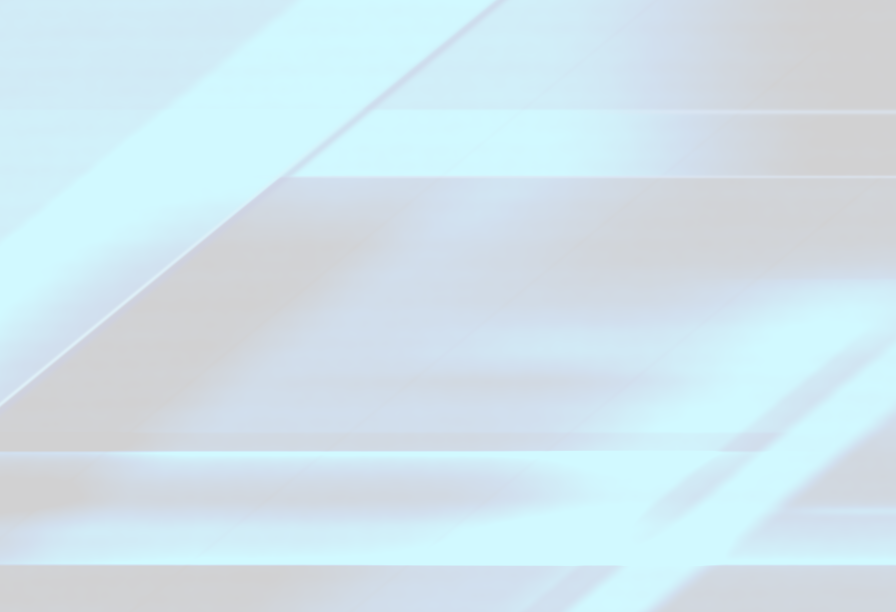
This background is drawn by a WebGL 1 fragment shader. Its source:

```glsl
precision highp float;
// Pale abstract backdrop of slanted panels crossed by soft horizontal streaks.
// One brightness field is summed from edges and glows in level and slanted
// coordinates, then mapped through a grey - blue - cyan ramp.
uniform vec2 u_resolution;

const vec3 GREY = vec3(0.82, 0.82, 0.825);
const vec3 BLUE = vec3(0.82, 0.875, 0.935);
const vec3 CYAN = vec3(0.82, 0.975, 1.0);
const vec3 VIOLET = vec3(0.80, 0.82, 0.90);
const vec3 SHINE = vec3(0.89, 0.96, 0.98);

const float SLOPE = 0.82;         // descent of the slanted coordinate
const float SOFT = 0.003;         // half width of a crisp edge
const float FAN_EDGE = 0.40;      // slanted positions
const float CREASE = 0.665;
const float BEAM_START = 1.762;
const float BEAM_END = 1.855;
const float BAND_TOP = 0.179;     // depths below the top edge
const float BAND_BASE = 0.289;
const float STREAK_TOP = 0.738;
const float STREAK_BASE = 0.923;
const float GRAIN = 0.035;

float edge(float at, float v) { return smoothstep(at - SOFT, at + SOFT, v); }

float bell(float d, float width) { return exp(-d * d / (width * width)); }

float glow(vec2 p, vec2 center, vec2 radius) {
  vec2 d = (p - center) / radius;
  return exp(-dot(d, d));
}

vec2 hash2(vec2 c) {
  return fract(sin(vec2(dot(c, vec2(127.1, 311.7)), dot(c, vec2(269.5, 183.3)))) * 4375.5);
}

// Distance to the nearest scattered cell centre
float cellular(vec2 p) {
  vec2 cell = floor(p);
  float nearest = 2.0;
  for (int j = -1; j <= 1; j++) {
    for (int i = -1; i <= 1; i++) {
      vec2 c = cell + vec2(float(i), float(j));
      nearest = min(nearest, length(c + hash2(c) - p));
    }
  }
  return nearest;
}

// Bright fan left of the crease
float fanField(float slant, float depth) {
  float t = 0.74 + 0.25 * smoothstep(FAN_EDGE - 0.015, FAN_EDGE + 0.015, slant);
  t += 0.09 * edge(BAND_TOP, depth);
  return t - 0.6 * smoothstep(0.46, 0.67, slant) * smoothstep(0.25, 0.48, depth);
}

// Sky right of the crease, fading to grey, with a brighter level band
float skyField(float x, float depth) {
  float band = edge(BAND_TOP, depth) * (1.0 - smoothstep(0.95, 1.35, x));
  return 0.8 * (1.0 - smoothstep(0.85, 1.38, x)) + 0.2 * band;
}

// Lower field: slanted panel, cyan sweep, beam and level streaks
float lowerField(vec2 p, float slant) {
  float x = p.x, depth = p.y;
  float below = edge(STREAK_BASE, depth);
  float fade = smoothstep(0.95, 1.3, slant) * (1.0 - smoothstep(0.38, 0.56, depth));
  float panel = 0.42 * smoothstep(0.84, 1.0, slant) * (1.0 - 0.85 * fade);
  panel *= mix(1.0, 0.8 * smoothstep(1.3, 1.5, slant), below);
  float sweep = 0.58 * bell(slant - 1.64, 0.16) * smoothstep(0.38, 0.54, depth);
  sweep *= 1.0 - 0.75 * below * (1.0 - smoothstep(1.64, 1.75, slant));
  float t = 0.03 + panel + sweep;

  // Soft level glows and grey drifts
  float leftSide = 1.0 - smoothstep(0.8, 1.15, x);
  t += 0.45 * glow(p, vec2(0.55, 0.29), vec2(0.30, 0.075));
  t += 0.25 * glow(p, vec2(0.92, 0.565), vec2(0.20, 0.035));
  t += 0.12 * edge(0.456, depth) * bell(depth - 0.456, 0.07) * smoothstep(1.05, 1.35, x);
  t -= 0.17 * glow(p, vec2(0.85, 0.625), vec2(0.35, 0.022));
  t -= 0.14 * edge(0.707, depth) * (1.0 - edge(STREAK_TOP, depth));
  t -= 0.24 * bell(depth - 0.815, 0.03) * leftSide;
  t += 0.22 * bell(depth - 0.867, 0.03) * (1.0 - below);

  // Shaded strip, bright beam and the grey corner beyond it
  t -= 0.22 * smoothstep(1.69, 1.71, slant) * smoothstep(0.5, 0.62, depth);
  float corner = 0.2 + 0.25 * bell(depth - 0.67, 0.06) + 0.3 * bell(depth - 0.88, 0.05);
  t = mix(t, 0.98, smoothstep(BEAM_START - 0.02, BEAM_START + 0.012, slant));
  t = mix(t, corner, smoothstep(BEAM_END - 0.01, BEAM_END + 0.04, slant));

  // One-sided streaks: the upper trails down, the lower trails up
  float upper = edge(STREAK_TOP, depth) * exp(-max(depth - STREAK_TOP, 0.0) / 0.014);
  float lower = (1.0 - below) * exp(-max(STREAK_BASE - depth, 0.0) / 0.028);
  t += upper * mix(0.6, 0.85, smoothstep(0.0, 0.4, x)) * (1.0 - smoothstep(0.9, 1.4, x));
  t += lower * mix(0.4, 0.8, smoothstep(0.0, 0.35, x));
  return t + 0.3 * bell(depth - 0.835, 0.008) * smoothstep(1.2, 1.4, x);
}

void main() {
  vec2 p = gl_FragCoord.xy / u_resolution.y;
  p.y = 1.0 - p.y;
  float slant = p.y + SLOPE * p.x;
  float pastCrease = edge(CREASE, slant);
  float right = mix(skyField(p.x, p.y), lowerField(p, slant), edge(BAND_BASE, p.y));
  float t = mix(fanField(slant, p.y), right, pastCrease);

  // Faint brushed texture and mottling
  t += 0.012 * (sin(p.y * 83.0 + 2.0 * sin(p.x * 2.3)) + sin(p.y * 197.0 + p.x * 1.7));
  t += GRAIN * (cellular(p * 38.0) - 0.5) + GRAIN * (cellular(p * vec2(9.0, 16.0)) - 0.5);
  for (int i = 0; i < 3; i++) {
    t -= 0.05 * bell(slant - 0.88 - 0.295 * float(i), 0.004) * pastCrease;
  }
  t = clamp(t, 0.0, 1.0);
  vec3 color = mix(mix(GREY, BLUE, min(t * 2.0, 1.0)), CYAN, max(t * 2.0 - 1.0, 0.0));

  // Crease shadow and highlight, then the two level hairlines
  color = mix(color, VIOLET, 0.6 * bell(slant - CREASE - 0.007, 0.009));
  color = mix(color, SHINE, 0.75 * bell(slant - CREASE + 0.004, 0.004) * smoothstep(0.1, 0.5, p.y));
  float hair = bell(p.y - BAND_TOP - 0.004, 0.004) * smoothstep(0.9, 1.15, p.x);
  hair += bell(p.y - BAND_BASE, 0.0025) * smoothstep(0.4, 0.6, p.x);
  color = mix(color, vec3(0.87, 0.91, 0.96), 0.6 * hair);
  gl_FragColor = vec4(color, 1.0);
}
```
